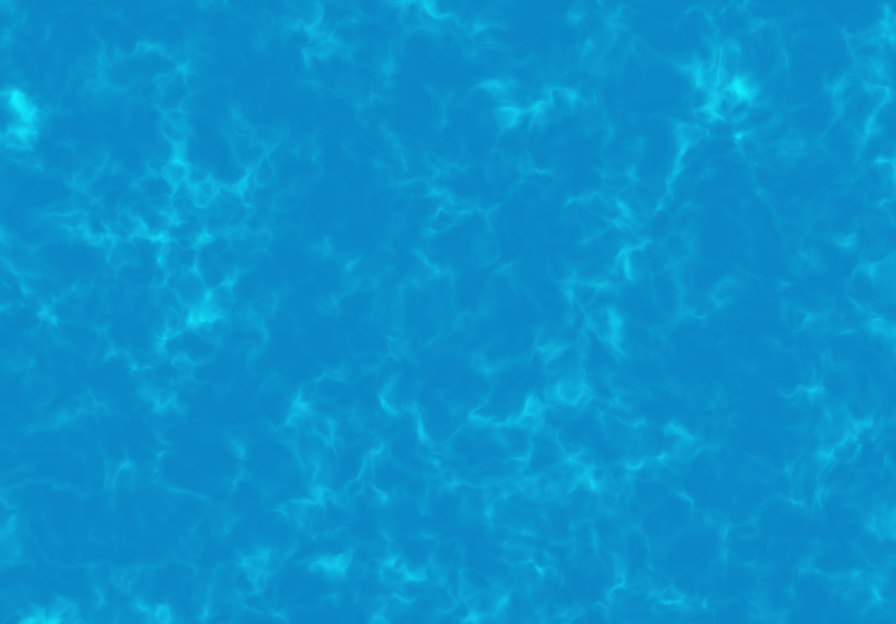
A WebGL 1 fragment shader for this texture:

```glsl
precision highp float;
// Sunlit pool water: wispy cyan caustics around soft dark blue cells.

uniform vec2 u_resolution;

const vec3 DEEP_BLUE = vec3(0.038, 0.525, 0.770);
const vec3 BRIGHT_CYAN = vec3(0.080, 0.920, 0.990);
const float MEDIAN_LIGHT = 0.108;
const float LIGHT_SPREAD = 0.90;

float hash(vec2 p) {
  return fract(sin(dot(p, vec2(127.1, 311.7))) * 43758.5453);
}

vec2 hash2(vec2 p) {
  return vec2(hash(p), hash(p + vec2(37.2, 17.9)));
}

float valueNoise(vec2 p) {
  vec2 cell = floor(p);
  vec2 f = fract(p);
  vec2 w = f * f * f * (f * (f * 6.0 - 15.0) + 10.0);
  float low = mix(hash(cell), hash(cell + vec2(1.0, 0.0)), w.x);
  float high = mix(hash(cell + vec2(0.0, 1.0)), hash(cell + 1.0), w.x);
  return mix(low, high, w.y);
}

mat2 rotation(float angle) {
  float c = cos(angle);
  float s = sin(angle);
  return mat2(c, s, -s, c);
}

// Layered noise; the result lies between 0 and 1.
float fbm(vec2 p) {
  float sum = 0.0;
  float weight = 0.5;
  for (int i = 0; i < 4; i++) {
    sum += weight * valueNoise(p);
    p = rotation(0.65) * p * 2.03 + 11.3;
    weight *= 0.5;
  }
  return sum / 0.9375;
}

// Thin bright creases at several sizes, between 0 and 1.
float wisps(vec2 p) {
  float sum = 0.0;
  float weight = 0.5;
  for (int i = 0; i < 3; i++) {
    sum += weight * (1.0 - abs(2.0 * valueNoise(p) - 1.0));
    p = rotation(0.9) * p * 1.9 + 5.7;
    weight *= 0.7;
  }
  return sum / 1.095;
}

// Distance to the nearest scattered point: round dark cells, bright seams.
float cellDistance(vec2 p) {
  vec2 cell = floor(p);
  vec2 f = fract(p);
  float nearest = 4.0;
  for (int y = -1; y <= 1; y++) {
    for (int x = -1; x <= 1; x++) {
      vec2 offset = vec2(float(x), float(y));
      vec2 toPoint = offset + hash2(cell + offset) - f;
      nearest = min(nearest, dot(toPoint, toPoint));
    }
  }
  return sqrt(nearest);
}

// Bends the plane so that seams and wisps meander.
vec2 warp(vec2 p, float frequency, float amount) {
  vec2 q = p * frequency;
  vec2 bend = vec2(fbm(q + 3.1), fbm(q + vec2(41.7, 23.4)));
  return p + amount * (bend - 0.5);
}

// Centres a field on zero and scales it to unit spread.
float standardize(float value, float mean, float deviation) {
  return (value - mean) / deviation;
}

float causticLight(vec2 p) {
  vec2 bent = warp(p, 8.0, 0.065);
  vec2 curled = warp(bent, 24.0, 0.026);

  float patches = standardize(fbm(p * 6.0 + 7.0), 0.5, 0.135);
  float largeCells = standardize(cellDistance(bent * 9.0 + 2.3), 0.47, 0.2);
  float smallCells = standardize(
      cellDistance(rotation(0.5) * curled * 18.0 + 9.1), 0.47, 0.2);
  float fineCells = standardize(
      cellDistance(rotation(1.2) * curled * 36.0 + 4.6), 0.47, 0.2);
  float creases = standardize(wisps(curled * 17.0 + 15.0), 0.64, 0.125);

  float level = 0.50 * patches + 0.48 * largeCells + 0.44 * smallCells
              + 0.34 * fineCells + 0.45 * creases;
  // Exponential response: calm dark water with rare strong highlights.
  return 1.0 - exp(-MEDIAN_LIGHT * exp(LIGHT_SPREAD * level));
}

void main() {
  vec2 p = gl_FragCoord.xy / u_resolution.y;
  vec3 water = mix(DEEP_BLUE, BRIGHT_CYAN, causticLight(p));
  gl_FragColor = vec4(water, 1.0);
}
```
